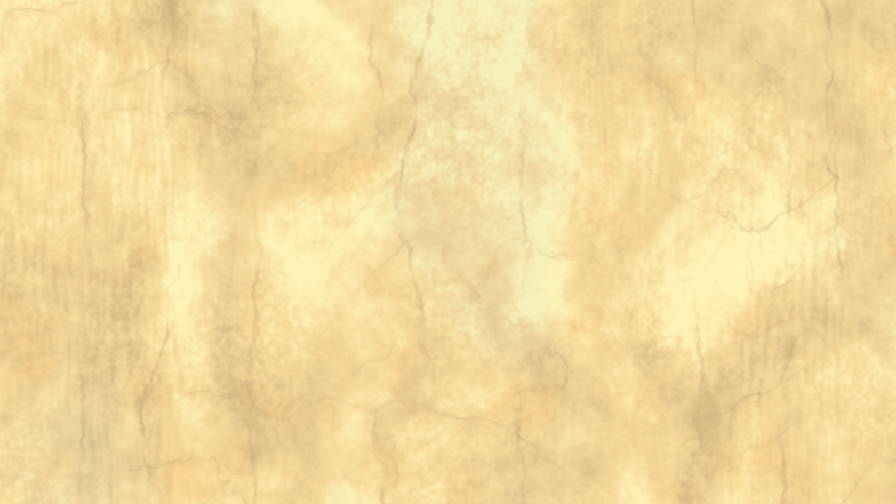
Reproduce this texture procedurally as a WebGL 1 fragment shader.

```glsl
precision highp float;
uniform vec2 u_resolution;

vec2 gradientAt(vec2 cell) {
  float h = fract(sin(dot(cell, vec2(127.1, 311.7))) * 43758.5);
  return vec2(cos(h * 6.2832), sin(h * 6.2832));
}

float noise(vec2 p) {
  vec2 i = floor(p), f = p - i;
  vec2 u = f * f * f * (f * (f * 6.0 - 15.0) + 10.0);
  float a = dot(gradientAt(i), f);
  float b = dot(gradientAt(i + vec2(1, 0)), f - vec2(1, 0));
  float c = dot(gradientAt(i + vec2(0, 1)), f - vec2(0, 1));
  float d = dot(gradientAt(i + vec2(1, 1)), f - vec2(1, 1));
  return mix(mix(a, b, u.x), mix(c, d, u.x), u.y);
}

float fbm(vec2 p) {
  float sum = 0.0, amp = 0.6;
  for (int i = 0; i < 5; i++) {
    sum += amp * noise(p);
    p = mat2(1.6, 1.2, -1.2, 1.6) * p + 7.3;
    amp *= 0.55;
  }
  return sum;
}

// Wavering upright cracks: x is the thin line, y the soft shade beside it
vec2 uprightVeins(vec2 p) {
  vec2 veins = vec2(0.0);
  for (int i = 0; i < 9; i++) {
    float k = float(i);
    float jitter = fract(sin(k * 12.99 + 4.0) * 437.5);
    float bend = 0.015 + 0.11 * fract(k * 0.618);
    float x = (k + 0.1 + 0.8 * jitter) * 0.2;
    x += bend * noise(vec2(p.y * 2.6, k * 5.3 + 0.4));
    x += bend * 0.35 * noise(vec2(p.y * 9.0, k * 3.7 + 0.6));
    x += 0.012 * noise(p * 32.0 + k * 9.1) + 0.007 * noise(p * 75.0 + k);
    float side = p.x - x;
    float presence = smoothstep(-0.15, 0.35, noise(vec2(p.y * 2.3 + k * 4.1, k * 7.7)));
    float width = side > 0.0 ? 0.05 : 0.014;
    veins.x += presence * (1.0 - smoothstep(0.0, 0.0075, abs(side)));
    veins.y += presence * exp(-abs(side) / width) * (0.3 + 0.7 * jitter);
  }
  return veins;
}

// Slanting creases along the zero lines of a warped noise
vec2 creases(vec2 p, float scale, float seed) {
  vec2 q = p * scale + seed;
  q += 0.22 * vec2(noise(p * 9.0 + seed), noise(p * 9.0 - seed));
  q += scale * (0.018 * noise(p * 34.0 + seed) + 0.009 * noise(p * 70.0 - seed));
  float d = abs(noise(q)) / scale;
  float presence = smoothstep(0.0, 0.35, noise(p * 2.7 + seed * 3.1));
  return presence * vec2(1.0 - smoothstep(0.0, 0.006, d), exp(-d / 0.022));
}

void main() {
  vec2 p = gl_FragCoord.xy / u_resolution.y;
  vec2 warp = vec2(noise(p * 2.5 + 3.1), noise(p * 2.5 + 17.4));

  // Cloudy pools of light, stretched upright
  float tone = 0.57 + 1.5 * fbm(p * vec2(3.4, 2.5) + 0.7 * warp + 21.0);
  tone += 0.30 * smoothstep(0.1, 0.5, noise(p * vec2(5.0, 3.2) + warp + 41.0));

  // Fine mottling, grain and faint upright fibres
  tone += 0.42 * fbm(p * 22.0 + 5.0);
  float grainy = 0.7 + 0.9 * noise(p * 5.0 + 31.0);
  tone += grainy * (0.26 * noise(p * 62.0 + 13.0) + 0.24 * noise(p * 105.0 + 27.0));
  float fibrous = smoothstep(-0.1, 0.4, noise(p * vec2(2.2, 1.0) + 63.0));
  tone += 0.28 * fibrous * noise(vec2(p.x * 85.0 + noise(p * 12.0), p.y * 9.0));

  vec2 upright = uprightVeins(p);
  vec2 slanted = creases(p, 2.3, 11.7) + 0.8 * creases(p, 3.6, 29.2);
  vec2 fine = creases(p, 7.0, 47.6);
  tone -= 0.28 * upright.y + 0.24 * slanted.y + 0.10 * fine.y;
  tone = clamp(tone, -0.15, 1.15);

  // Tan through cream to pale yellow
  vec3 color = mix(vec3(0.84, 0.725, 0.51), vec3(0.962, 0.85, 0.602), smoothstep(-0.4, 0.6, tone));
  color = mix(color, vec3(0.998, 0.955, 0.715), smoothstep(0.4, 1.15, tone));

  // Drifts of grey and of warm ochre
  float drift = noise(p * vec2(2.6, 1.7) + 0.5 * warp + 83.0);
  color += vec3(-0.026, -0.006, 0.016) * smoothstep(0.0, 0.35, drift);
  float stain = smoothstep(0.05, 0.5, fbm(p * 7.0 + 52.0));
  color += vec3(0.012, -0.014, -0.03) * stain;

  // Thin brown crack lines, broken along their length
  float broken = clamp(0.6 + 1.3 * noise(p * 19.0 + 8.0), 0.0, 1.2);
  float line = clamp((upright.x * 0.75 + slanted.x * 0.55 + fine.x * 0.35) * broken, 0.0, 1.0);
  color = mix(color, vec3(0.75, 0.62, 0.45), 0.5 * line);

  gl_FragColor = vec4(color, 1.0);
}
```
